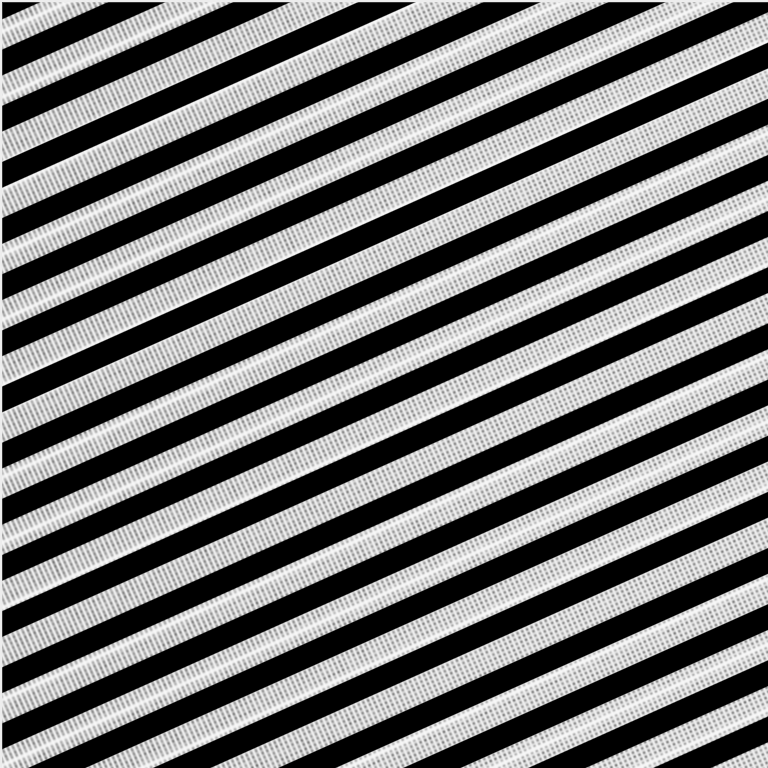
Reproduce this pattern procedurally as a Shadertoy shader.

```glsl
// Draws slanted pale woven ribbons with drifting highlights on black.

const float TAU = 6.2831853;

vec2 hashGradient(vec2 cell) {
    float angle = TAU * fract(sin(dot(cell, vec2(127.1, 311.7))) * 43758.5);
    return vec2(cos(angle), sin(angle));
}

float gradientNoise(vec2 p) {
    vec2 i = floor(p), f = fract(p);
    vec2 u = f * f * f * (f * (f * 6.0 - 15.0) + 10.0);
    float a = dot(hashGradient(i), f);
    float b = dot(hashGradient(i + vec2(1, 0)), f - vec2(1, 0));
    float c = dot(hashGradient(i + vec2(0, 1)), f - vec2(0, 1));
    float d = dot(hashGradient(i + vec2(1, 1)), f - vec2(1, 1));
    return mix(mix(a, b, u.x), mix(c, d, u.x), u.y);
}

// Weave brightness; across runs from -0.5 to 0.5 over one ribbon.
float weave(float along, float across, float ribbon, float x, float pixel) {
    // The highlight steps sideways from ribbon to ribbon, then wraps.
    float shift = 1.28 * (fract((ribbon - 8.5) / 4.2 + 0.5) - 0.5);
    float fromHighlight = across - shift;
    float highlight = exp(-pow(fromHighlight / 0.1, 2.0));

    // Crosswise ribs break into rows of dots towards the right.
    float ribs = 0.5 + 0.5 * cos(TAU * 150.0 * along);
    float rows = 0.5 - 0.5 * cos(TAU * 6.0 * fromHighlight);
    float gaps = ribs * mix(1.0, rows, mix(0.3, 0.75, smoothstep(0.0, 0.8, x)));

    // Settle to the average tone when the threads are too fine to resolve.
    gaps = mix(gaps, 0.35, smoothstep(0.0028, 0.005, pixel));
    gaps *= 1.0 + 0.5 * gradientNoise(vec2(along * 60.0, across * 5.0 + ribbon * 17.0));
    return 0.93 - 0.36 * gaps * (1.0 - 0.85 * highlight) + 0.04 * highlight;
}

void mainImage(out vec4 fragColor, in vec2 fragCoord) {
    vec2 uv = fragCoord / iResolution.y;
    float pixel = 1.0 / iResolution.y;

    // Axes along and across the ribbons.
    vec2 direction = vec2(cos(0.422), sin(0.422));
    float along = dot(uv, direction);
    float spacing = 0.0667;
    float lane = dot(uv, vec2(-direction.y, direction.x)) / spacing - 0.047;
    float ribbon = floor(lane + 0.5);
    float offset = lane - ribbon;

    // Ribbons cover a little over half of each lane.
    float edge = (abs(offset) - 0.27) * spacing;
    float coverage = 1.0 - smoothstep(-0.8 * pixel, 0.8 * pixel, edge);
    float shade = coverage * weave(along, offset / 0.54, ribbon, uv.x, pixel);

    // Thin pale margin on the left and top.
    float margin = min(uv.x, 1.0 - uv.y) - 0.003;
    shade = mix(0.93, shade, smoothstep(-0.5 * pixel, 0.5 * pixel, margin));

    fragColor = vec4(vec3(shade), 1.0);
}
```
